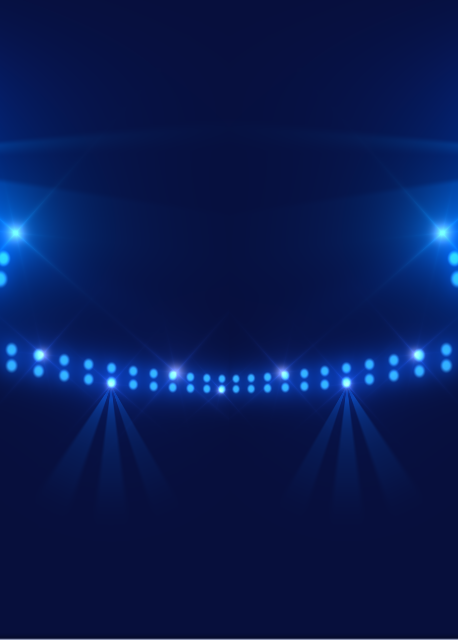
This background is drawn by a Shadertoy shader. Its source:

```glsl
float gauss(float x, float width) {
    return exp(-x * x / (width * width));
}

// Thin tapering ray through the origin, in both directions
float ray(vec2 p, float angle, float reach, float width) {
    vec2 along = vec2(cos(angle), sin(angle));
    float t = abs(dot(p, along));
    float side = abs(p.x * along.y - p.y * along.x);
    return exp(-side / width) * exp(-t / reach);
}

// Bright core with four crossing rays
vec3 flare(vec2 p, float size, vec3 coreColor, vec3 rayColor) {
    float rays = ray(p, 0.72, size * 1.6, size * 0.09)
               + ray(p, -0.85, size * 1.6, size * 0.09)
               + 0.4 * ray(p, 1.35, size, size * 0.08)
               + 0.4 * ray(p, 0.1, size, size * 0.08);
    float r = length(p);
    return coreColor * gauss(r, size * 0.42) + rayColor * (0.4 * rays + 0.35 * exp(-r / size));
}

// Soft lamp disc with a small halo
vec3 lamp(vec2 p, float radius) {
    float r = length(p * vec2(1.1, 0.95));
    float disc = 1.0 - smoothstep(radius * 0.45, radius * 1.25, r);
    return vec3(0.17, 0.46, 0.43) * disc + vec3(0.0, 0.11, 0.24) * exp(-r / (radius * 1.3));
}

// Cone of light pointing down, tilted sideways by angle
float cone(vec2 p, float angle, float spread) {
    float a = atan(p.x, -p.y) - angle;
    float r = length(p);
    float body = 1.0 - smoothstep(spread * 0.55, spread, abs(a));
    return body * smoothstep(0.0, 0.025, r) * exp(-r / 0.085)
         * (1.0 - smoothstep(0.14, 0.24, r));
}

void mainImage(out vec4 fragColor, in vec2 fragCoord) {
    // Height is one unit, x is measured from the middle
    vec2 uv = fragCoord / iResolution.xy;
    vec2 p = vec2((uv.x - 0.5) * 0.7148, uv.y);
    vec2 m = vec2(abs(p.x), p.y);
    float inward = 0.357 - m.x;

    // Night blue and side haze
    vec3 color = vec3(0.026, 0.058, 0.235);
    color += vec3(-0.02, 0.075, 0.19) * exp(-inward / 0.11) * gauss(m.y - 0.69, 0.17);
    color += vec3(-0.01, 0.06, 0.16) * exp(-inward / 0.10) * gauss(m.y - 0.58, 0.10);
    color += vec3(0.0, 0.022, 0.08) * exp(-inward / 0.16) * gauss(m.y - 0.86, 0.12);

    // Upper narrow beam
    float spine = m.y - 0.768 - 0.075 * inward;
    float narrow = smoothstep(-0.014 - 0.05 * inward, 0.006, spine)
                 * (1.0 - smoothstep(0.004, 0.014 + 0.03 * inward, spine));
    color += vec3(0.0, 0.075, 0.10) * narrow * exp(-inward / 0.15);

    // Wide beam with a crisp upper edge
    float top = 0.72 - 0.15 * inward;
    float wide = (1.0 - smoothstep(top - 0.008, top + 0.004, m.y))
               * smoothstep(0.58, 0.66, m.y + 0.15 * inward);
    color += vec3(0.0, 0.085, 0.14) * wide * exp(-inward / 0.11);

    // Falling beam under the side lamps
    float fall = m.y - 0.625 + 0.5 * inward;
    color += vec3(0.0, 0.035, 0.09) * gauss(fall, 0.035) * exp(-inward / 0.12);

    // Side lamps
    vec3 cyan = vec3(0.05, 0.42, 0.48);
    vec3 pale = vec3(0.42, 0.32, 0.22);
    vec2 toSide = m - vec2(0.333, 0.636);
    color += flare(toSide, 0.036, pale, cyan);
    color += vec3(0.0, 0.10, 0.17) * exp(-length(toSide) / 0.055);
    color += lamp(m - vec2(0.352, 0.596), 0.011);
    color += lamp(m - vec2(0.357, 0.564), 0.012);

    // Haze along the curved row
    float sag = 0.13 * m.x * m.x / 0.339;
    color += vec3(0.0, 0.045, 0.14) * gauss(m.y - 0.40 - sag, 0.035);

    // Two rows of lamps, widening outwards
    for (int i = 0; i < 11; i++) {
        float h = float(i) + 0.5;
        float x = 0.0215 * h + 0.00103 * h * h;
        float t = x / 0.339;
        float radius = mix(0.0062, 0.0098, t);
        color += lamp(m - vec2(x, 0.408 + 0.0456 * pow(t, 1.6)), radius);
        color += lamp(m - vec2(x, 0.392 + 0.0365 * t * t), radius);
    }

    // Flares on the row
    vec3 violet = vec3(0.10, 0.20, 0.50);
    float leftBoost = p.x < 0.0 ? 0.030 : 0.024;
    color += flare(m - vec2(0.083, 0.418), leftBoost, pale, violet);
    color += flare(m - vec2(0.291, 0.446), 0.024, pale, violet);
    color += flare(m - vec2(0.184, 0.400), 0.019, pale, violet);
    color += flare(p - vec2(-0.013, 0.390), 0.014, pale, violet);

    // Downward fans
    vec2 fan = m - vec2(0.184, 0.398);
    float fans = cone(fan, 0.46, 0.17) + cone(fan, 0.0, 0.16) + 0.8 * cone(fan, -0.42, 0.13);
    color += vec3(0.01, 0.17, 0.32) * fans;
    color += vec3(0.0, 0.04, 0.13) * exp(-length(fan) / 0.06);

    // Dark and pale strips at the foot
    color *= mix(0.75, 1.0, smoothstep(0.002, 0.012, uv.y));
    color = mix(vec3(0.57, 0.60, 0.72), color, smoothstep(0.001, 0.003, uv.y));
    fragColor = vec4(clamp(color, 0.0, 1.0), 1.0);
}
```
